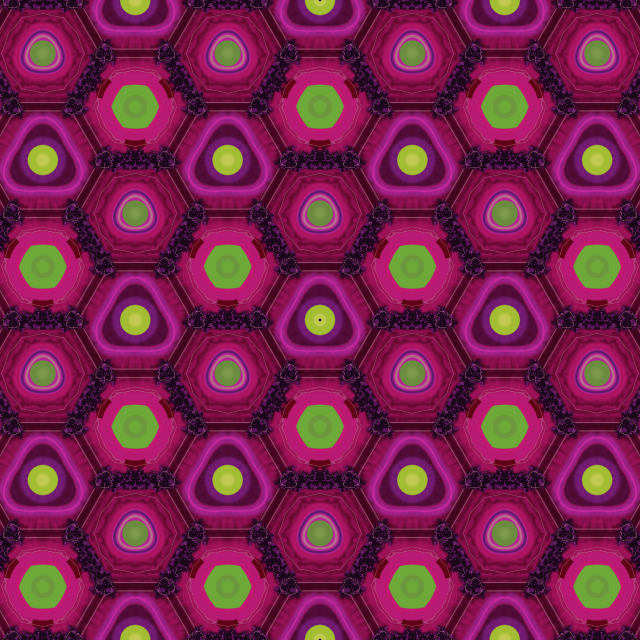
Reproduce this pattern procedurally as a three.js fragment shader.

```glsl
varying vec2 vUv;

const float PI = 3.14159265;
const vec3 INK = vec3(0.09, 0.02, 0.10);
const vec3 MAROON = vec3(0.27, 0.02, 0.11);
const vec3 CRIMSON = vec3(0.50, 0.05, 0.26);
const vec3 ROSE = vec3(0.73, 0.09, 0.42);
const vec3 MAGENTA = vec3(0.70, 0.14, 0.56);
const vec3 VIOLET = vec3(0.40, 0.10, 0.42);
const vec3 PALE = vec3(0.72, 0.42, 0.54);
const vec3 GREEN = vec3(0.43, 0.66, 0.22);
const vec3 MOSS = vec3(0.42, 0.55, 0.25);
const vec3 LIME = vec3(0.64, 0.74, 0.20);

float hash(vec2 p) {
  return fract(sin(dot(p, vec2(127.1, 311.7))) * 43758.5453);
}

float noise(vec2 p) {
  vec2 i = floor(p), u = fract(p);
  u = u * u * (3.0 - 2.0 * u);
  return mix(mix(hash(i), hash(i + vec2(1, 0)), u.x),
             mix(hash(i + vec2(0, 1)), hash(i + vec2(1, 1)), u.x), u.y);
}

float disc(float d, float radius, float soft) {
  return 1.0 - smoothstep(radius - soft, radius + soft, d);
}

float ring(float d, float radius, float halfWidth) {
  return disc(abs(d - radius), halfWidth, 0.008);
}

// Nearest centre of a hexagonal lattice with unit spacing
vec2 hexCentre(vec2 p) {
  vec2 s = vec2(sqrt(3.0), 1.0);
  vec2 a = s * floor(p / s + 0.5);
  vec2 b = s * (floor(p / s) + 0.5);
  return dot(p - a, p - a) < dot(p - b, p - b) ? a : b;
}

// Lime eye inside a dark rounded triangle with a magenta halo
vec3 triangleCell(float r, float lobe, float grain) {
  float m = r * (1.0 - 0.16 * lobe);
  vec3 c = mix(CRIMSON * 0.75, ROSE * 0.9, grain);
  c = mix(c, mix(MAGENTA, VIOLET, grain * 0.5), disc(abs(m - 0.34), 0.05, 0.03));
  c = mix(c, MAGENTA * 1.12, ring(m, 0.335, 0.008));
  c = mix(c, mix(MAROON, VIOLET, 0.2 + 0.3 * grain), disc(m, 0.28, 0.012));
  c = mix(c, mix(VIOLET, MAGENTA, 0.35 * grain), disc(r, 0.215, 0.02));
  c = mix(c, LIME, disc(r, 0.142, 0.008));
  return mix(c, vec3(0.76, 0.79, 0.32), disc(r, 0.06, 0.02));
}

// Small moss eye with violet rings and striped surround
vec3 ringedCell(float r, float lobe, float grain, float hexDist) {
  float m = r * (1.0 - 0.07 * lobe);
  float stripe = 0.5 + 0.5 * sin(hexDist * 95.0 + grain * 4.0);
  vec3 c = mix(MAROON * 1.2, ROSE * 0.85, 0.15 + 0.45 * stripe + 0.3 * grain);
  c = mix(c, ROSE, disc(m, 0.27, 0.02) * 0.8);
  c = mix(c, MAGENTA, disc(m, 0.215, 0.01));
  c = mix(c, VIOLET, ring(m, 0.19, 0.012));
  c = mix(c, PALE, ring(m, 0.15, 0.012));
  c = mix(c, MOSS, disc(r, 0.122, 0.008));
  return mix(c, vec3(0.50, 0.60, 0.30), disc(r, 0.05, 0.03));
}

// Large green eye on rose, with dark red notches towards one side
vec3 greenCell(float r, float lobe, float grain, float hexDist, vec2 f) {
  float m = mix(r, hexDist, 0.6);
  vec3 c = mix(CRIMSON, ROSE, 0.25 + 0.5 * grain);
  c = mix(c, mix(ROSE, MAGENTA, 0.4 * grain), disc(m + 0.06 * (grain - 0.5), 0.33, 0.02));
  c = mix(c, PALE, 0.6 * ring(m + 0.05 * grain, 0.36, 0.006));
  float notch = disc(r + 0.05 * noise(f * 22.0), 0.42, 0.01)
    * smoothstep(0.31, 0.325, r) * smoothstep(0.6, 0.7, -lobe);
  c = mix(c, vec3(0.38, 0.01, 0.09), notch);
  c = mix(c, ROSE * 1.05, ring(m, 0.225, 0.014));
  c = mix(c, GREEN, disc(m, 0.206, 0.008));
  return mix(c, MOSS, 0.6 * ring(r, 0.085, 0.025));
}

void main() {
  vec2 p = (vUv - 0.5) * 6.0;
  vec2 centre = hexCentre(p);
  vec2 q = p - centre;
  float kind = floor(mod(centre.y + 3.0 * fract(centre.y) + 0.1, 3.0));

  // Mirror into one sixth of the cell
  float r = length(q);
  float angle = r > 0.0 ? atan(q.x, q.y) : 0.0;
  angle = abs(mod(angle + PI / 3.0, 2.0 * PI / 3.0) - PI / 3.0);
  vec2 f = r * vec2(sin(angle), cos(angle));
  float lobe = cos(3.0 * angle);
  float nextEdge = 0.5 - f.y;
  float lastEdge = 0.5 - dot(f, vec2(sqrt(0.75), 0.5));
  float edge = min(nextEdge, lastEdge);
  float corner = length(f - vec2(0.5 / sqrt(3.0), 0.5));
  float grain = 0.6 * noise(vec2(angle * 5.0 + kind * 9.0, r * 34.0))
    + 0.4 * noise(vec2(angle * 18.0, r * 9.0 + kind * 5.0));

  vec3 color = kind < 0.5 ? triangleCell(r, lobe, grain)
    : kind < 1.5 ? ringedCell(r, lobe, grain, 0.5 - edge)
    : greenCell(r, lobe, grain, 0.5 - edge, f);
  color = mix(color, INK, kind < 0.5 && abs(centre.x) < 0.1 ? disc(r, 0.012, 0.006) : 0.0);

  // Dark seams with thin pale outlines
  color = mix(color, MAROON * 0.8, 0.85 * disc(edge + 0.06 * (grain - 0.5), 0.055, 0.05));
  color = mix(color, PALE, 0.75 * ring(edge, 0.04, 0.004));
  float arc = edge - 0.16 + 0.3 * corner;
  color = mix(color, PALE, kind > 0.5 ? 0.6 * ring(arc, 0.06, 0.003) : 0.0);

  // Cluttered bands and knots at the corners
  float busyEdge = kind < 0.5 ? 1.0 : kind < 1.5 ? nextEdge : lastEdge;
  float speck = noise(f * 48.0 + kind * 7.0);
  float rough = 0.08 * (noise(f * 20.0) - 0.5);
  float clutter = max(disc(busyEdge + rough, 0.09, 0.025), disc(corner + rough, 0.11, 0.03));
  vec3 debris = mix(INK, VIOLET * 0.9, smoothstep(0.45, 0.85, speck));
  debris = mix(debris, PALE, 0.35 * ring(noise(f * 26.0 + 3.0), 0.5, 0.025));
  color = mix(color, debris, 0.92 * clutter);
  color = mix(color, PALE, 0.6 * ring(corner + 0.5 * rough, 0.075, 0.004));

  gl_FragColor = vec4(color, 1.0);
}
```
